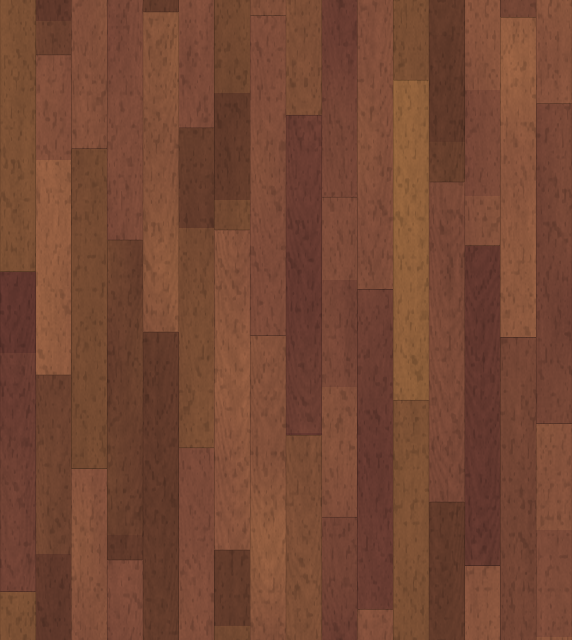
This texture is drawn by a WebGL 1 fragment shader. Its source:

```glsl
precision highp float;
// Strip parquet: sixteen columns of long, staggered planks, two lengths per column.
// Each plank draws its tone, hue and figure from a hash; stretched noise gives
// the streaks and pores, bent sine bands the growth rings, thin dark lines the seams.

uniform vec2 u_resolution;

const float COLUMNS = 16.0;
const float LENGTHS = 2.0;           // planks along one column
const float STAGGER = 0.30;          // joint shift from column to column
const float STAGGER_START = 0.89;
const float STAGGER_JITTER = 0.16;
const float SEAM_HALF_WIDTH = 0.0007; // in canvas widths
const float SEAM_DARKNESS = 0.28;
const float STREAK_STRENGTH = 0.13;
const float PORE_STRENGTH = 0.13;
const float RING_STRENGTH = 0.035;
const float PATCH_CHANCE = 0.14;     // share of plank sections that turn darker
const float PATCH_DEPTH = 0.24;
const vec3 UMBER = vec3(0.37, 0.215, 0.175);
const vec3 RUSSET = vec3(0.475, 0.298, 0.218);
const vec3 HONEY = vec3(0.59, 0.395, 0.255);
const vec3 RED_TINT = vec3(1.01, 0.97, 1.01);
const vec3 OCHRE_TINT = vec3(1.0, 1.03, 0.92);

float hash(vec2 p) {
  return fract(sin(dot(p, vec2(127.1, 311.7))) * 43758.5);
}

float noise(vec2 p) {
  vec2 cell = floor(p);
  vec2 f = fract(p);
  f = f * f * (3.0 - 2.0 * f);
  return mix(mix(hash(cell), hash(cell + vec2(1.0, 0.0)), f.x),
             mix(hash(cell + vec2(0.0, 1.0)), hash(cell + 1.0), f.x), f.y);
}

// Three octaves of lengthwise fibre, centred on zero.
float streaks(vec2 p) {
  float sum = 0.0;
  float weight = 0.5;
  vec2 q = p * vec2(5.0, 5.0);
  for (int i = 0; i < 3; i++) {
    sum += weight * (noise(q) - 0.5);
    q = q * vec2(2.1, 2.4) + 17.3;
    weight *= 0.75;
  }
  return sum;
}

// Arched growth rings, bent by slow noise around an off-centre heart line.
float rings(vec2 p, float heart, vec2 seed) {
  float bend = p.x - heart;
  float wobble = noise(p * vec2(2.0, 7.0) + seed);
  return sin(6.2832 * (13.0 * p.y + 9.0 * bend * bend + 1.8 * wobble));
}

vec3 woodColour(float tone) {
  vec3 dark = mix(UMBER, RUSSET, smoothstep(0.0, 0.5, tone));
  return mix(dark, HONEY, smoothstep(0.45, 1.05, tone));
}

void main() {
  vec2 uv = gl_FragCoord.xy / u_resolution;

  // Plank layout: p runs from 0 to 1 across and along one plank.
  float across = uv.x * COLUMNS;
  float column = floor(across);
  float joint = STAGGER_START + STAGGER * column
              + STAGGER_JITTER * (hash(vec2(column, 7.0)) - 0.5);
  float along = (1.0 - uv.y) * LENGTHS - fract(joint);
  float row = mod(floor(along), LENGTHS);
  vec2 p = vec2(fract(across), fract(along));
  vec2 id = vec2(column, row);
  vec2 seed = 40.0 * vec2(hash(id + 3.1), hash(id + 8.7));

  // Plank tone: evenly spread, drifting along the length, with darker sections.
  float tone = fract(0.618 * column + 0.43 * row + 0.3 * hash(id + 1.7));
  tone = 0.08 + 0.78 * tone;
  tone += 0.26 * (noise(vec2(p.x * 0.7, p.y * 3.0) + seed) - 0.5);
  float section = floor(p.y * 3.0 + 0.5 * hash(id + 5.3));
  tone -= PATCH_DEPTH * step(hash(id * 3.7 + section * 11.0), PATCH_CHANCE);
  vec3 colour = woodColour(clamp(tone, 0.0, 1.0));
  colour *= mix(RED_TINT, OCHRE_TINT, smoothstep(0.2, 0.9, hash(id + 12.9)));

  // Grain: fibres, short dark pores and faint rings.
  float pores = smoothstep(0.62, 0.95, noise(p * vec2(15.0, 58.0) + seed * 1.3));
  float figure = hash(id + 21.4);
  float grain = 1.0 + STREAK_STRENGTH * streaks(p + seed);
  grain -= PORE_STRENGTH * (pores - 0.15);
  grain += RING_STRENGTH * figure * rings(p, mix(0.25, 0.75, hash(id + 6.2)), seed);
  grain += 0.06 * (noise(p * vec2(26.0, 150.0) + seed) - 0.5);
  colour *= grain;

  // Seams: distance to the nearest plank edge, in canvas widths.
  float aspect = u_resolution.y / u_resolution.x;
  vec2 edge = min(p, 1.0 - p) * vec2(1.0 / COLUMNS, aspect / LENGTHS);
  float pixel = 1.0 / u_resolution.x;
  vec2 seam = 1.0 - smoothstep(SEAM_HALF_WIDTH - 0.5 * pixel,
                               SEAM_HALF_WIDTH + 0.5 * pixel, edge);
  colour *= 1.0 - SEAM_DARKNESS * max(0.7 * seam.x, seam.y);

  gl_FragColor = vec4(colour, 1.0);
}
```
